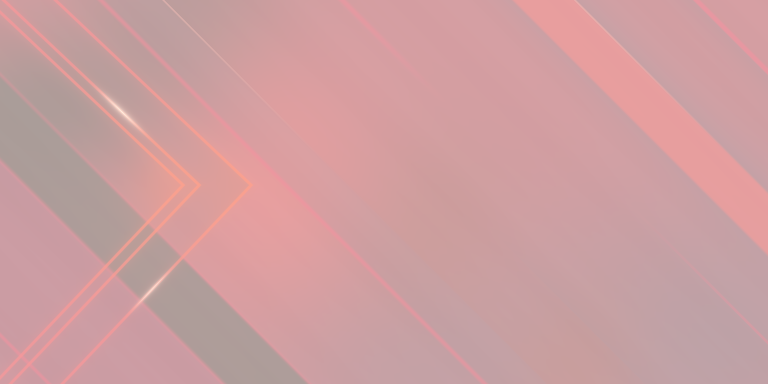
Reproduce this background procedurally as a WebGL 1 fragment shader.

```glsl
precision highp float;
// Rosy abstract backdrop: soft 45 degree bands, thin glowing diagonal lines and
// three nested chevrons with sparkles. Colour fields are blended from Gaussian
// glows; bands and lines are distances along one diagonal coordinate.
uniform vec2 u_resolution;

const vec3 ROSE = vec3(0.835, 0.62, 0.635);
const vec3 CORAL = vec3(0.92, 0.62, 0.62);
const vec3 MAUVE = vec3(0.74, 0.635, 0.655);
const vec3 TAUPE = vec3(0.66, 0.612, 0.595);
const vec3 CLAY = vec3(0.79, 0.615, 0.605);
const vec3 PINK = vec3(0.95, 0.58, 0.63);
const vec3 EMBER = vec3(1.0, 0.63, 0.55);
const vec3 SPARK = vec3(1.0, 0.93, 0.87);

// Elliptical Gaussian falloff
float glow(vec2 p, vec2 center, vec2 radius) {
  vec2 q = (p - center) / radius;
  return exp(-dot(q, q));
}

// Soft interval along the diagonal
float band(float s, float from, float to, float soft) {
  return smoothstep(from - soft, from + soft, s)
       * (1.0 - smoothstep(to - soft, to + soft, s));
}

// Antialiased thin stroke
float stroke(float d, float halfWidth, float pixel) {
  return 1.0 - smoothstep(halfWidth, halfWidth + 1.5 * pixel, abs(d));
}

// Shadow or light that fades on the positive side of an edge
float fadeFrom(float d, float size, float pixel) {
  return smoothstep(-pixel, pixel, d) * exp(-max(d, 0.0) / size);
}

// Signed distance to a right-pointing chevron, negative inside
float chevron(vec2 p, vec2 tip) {
  vec2 q = p - tip;
  float run = q.y > 0.0 ? 1.058 : 0.95;
  return (q.x + run * abs(q.y)) / sqrt(1.0 + run * run);
}

// Layered sines for faint streaks across the diagonal
float streaks(float s) {
  float sum = 0.0;
  float amp = 0.5;
  float freq = 17.0;
  for (int i = 0; i < 4; i++) {
    sum += amp * sin(freq * s + float(i) * 1.7);
    amp *= 0.6;
    freq *= 1.9;
  }
  return sum;
}

// Broad colour fields
vec3 backdrop(vec2 p) {
  vec3 col = ROSE;
  col = mix(col, MAUVE, 0.95 * glow(p, vec2(1.85, 0.1), vec2(0.5, 0.4)));
  col = mix(col, MAUVE, 0.7 * glow(p, vec2(1.12, 0.05), vec2(0.4, 0.3)));
  col = mix(col, CLAY, 0.7 * glow(p, vec2(1.12, 0.42), vec2(0.22, 0.25)));
  col = mix(col, CLAY, 0.7 * glow(p, vec2(1.5, 0.05), vec2(0.16, 0.2)));
  col = mix(col, TAUPE, 0.55 * glow(p, vec2(0.48, 1.0), vec2(0.26, 0.28)));
  col = mix(col, TAUPE, 0.85 * glow(p, vec2(0.12, 0.72), vec2(0.35, 0.22)));
  return mix(col, CORAL, 0.85 * glow(p, vec2(0.71, 0.53), vec2(0.25, 0.31)));
}

// Diagonal panels and their edge lights
vec3 panels(vec3 col, vec2 p, float s, float pixel) {
  float low = 1.0 - p.y;
  col = mix(col, vec3(0.79, 0.61, 0.64), 0.85 * (1.0 - smoothstep(-0.422, -0.412, s)));
  col = mix(col, TAUPE, 0.88 * band(s, -0.417, -0.195, 0.005));
  col = mix(col, MAUVE, 0.25 * band(s, 0.265, 0.425, 0.006));
  col = mix(col, CLAY, 0.35 * fadeFrom(s - 0.425, 0.12, pixel) * low);
  col = mix(col, MAUVE, 0.4 * fadeFrom(s - 0.68, 0.04, pixel) * smoothstep(0.55, 0.9, low));

  // Bright ribbon on the right with mauve shadows beside it
  col = mix(col, MAUVE, 0.5 * fadeFrom(1.335 - s, 0.05, pixel));
  col = mix(col, MAUVE, 0.65 * fadeFrom(s - 1.497, 0.08, pixel));
  col = mix(col, CORAL, 0.88 * band(s, 1.335, 1.497, 0.008));
  col = mix(col, MAUVE, 0.5 * fadeFrom(1.805 - s, 0.05, pixel));

  // Pink and pale lines
  col = mix(col, PINK, 0.6 * band(s, 0.255, 0.27, 0.007));
  col = mix(col, PINK, 0.65 * band(s, 1.805, 1.822, 0.005));
  col = mix(col, PINK, 0.55 * band(s, 0.882, 0.9, 0.008) * smoothstep(0.3, 0.0, low));
  col = mix(col, PINK, 0.4 * stroke(s - 1.107, 0.003, pixel) * smoothstep(0.5, 0.9, low));
  col = mix(col, PINK, 0.6 * band(s, -0.878, -0.866, 0.005));
  col = mix(col, PINK, 0.3 * band(s, -0.425, -0.41, 0.006));
  col = mix(col, PINK, 0.3 * band(s, -0.2, -0.188, 0.006));
  float pale = stroke(s - 0.425, 0.001, pixel) + stroke(s - 1.497, 0.001, pixel);
  return mix(col, vec3(0.95, 0.74, 0.71), 0.5 * pale * smoothstep(0.45, 0.0, low));
}

void main() {
  vec2 p = gl_FragCoord.xy / u_resolution.y;
  p.x *= 2.0 * u_resolution.y / u_resolution.x;
  float pixel = 1.0 / u_resolution.y;
  float s = p.x + p.y - 1.0;
  vec3 col = panels(backdrop(p), p, s, pixel) + 0.005 * streaks(s);

  // Glass interior of the largest chevron
  vec2 tip = vec2(0.654, 0.518);
  float inside = smoothstep(pixel, -pixel, chevron(p, tip));
  col = mix(col, CLAY, 0.5 * inside * glow(p, tip, vec2(0.25)));

  // Nested chevrons: two close together, one further out
  for (int i = 0; i < 3; i++) {
    float k = float(i);
    vec2 corner = vec2(0.477 + 0.042 * k + 0.0465 * k * (k - 1.0), tip.y);
    float d = chevron(p, corner);
    vec3 tint = mix(PINK, EMBER, 0.3 + 0.7 * glow(p, corner, vec2(0.35)));
    col = mix(col, tint, 0.22 * exp(-abs(d) / 0.012));
    col = mix(col, tint, 0.75 * stroke(d, 0.0018, pixel));
    col = mix(col, EMBER, 0.2 * glow(p, corner - vec2(0.04, 0.0), vec2(0.1)) * step(d, 0.0));
  }

  // Sparkles stretched along two of the arms
  float upper = chevron(p, vec2(0.519, tip.y));
  float lower = chevron(p, tip);
  float flare = glow(p, vec2(0.317, 0.712), vec2(0.065)) * exp(-abs(upper) / 0.006);
  flare += 0.9 * glow(p, vec2(0.396, 0.245), vec2(0.055)) * exp(-abs(lower) / 0.004);
  col = mix(col, SPARK, clamp(flare, 0.0, 1.0));
  gl_FragColor = vec4(col, 1.0);
}
```
